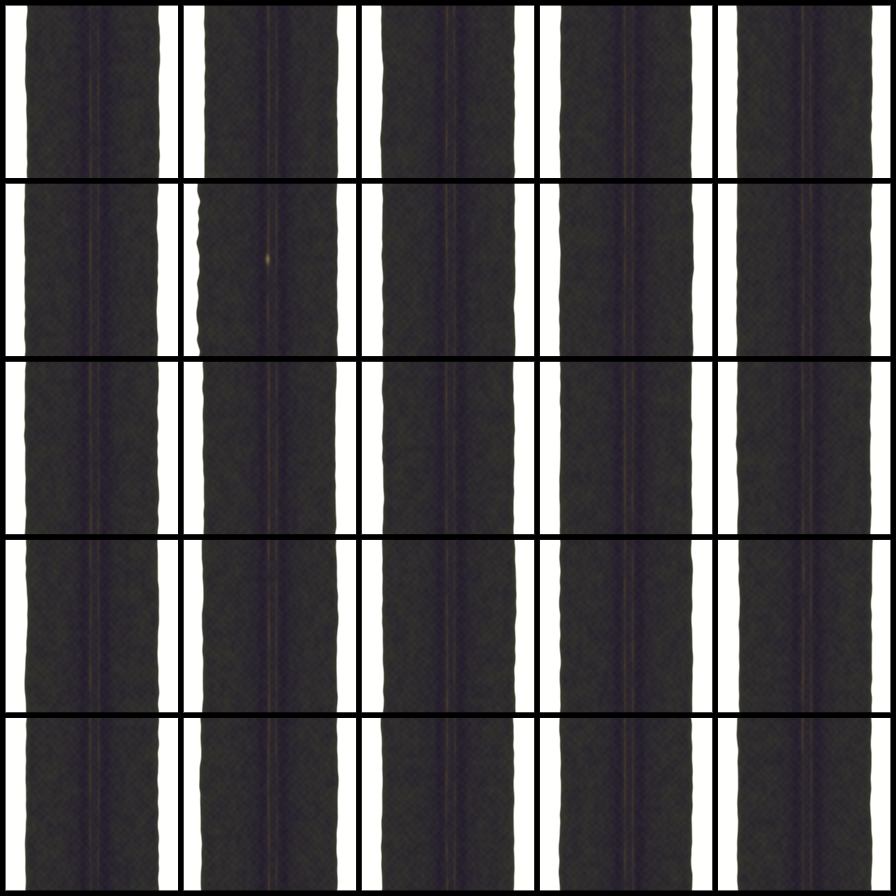
Reproduce this pattern procedurally as a WebGL 1 fragment shader.

```glsl
precision highp float;
// A five by five sheet of white tiles ruled in black, each crossed by a dark
// upright cloth band. Band edges wobble by gradient noise, and the cloth has a
// faint weave, violet folds and thin ochre threads that vary from tile to tile.

uniform vec2 u_resolution;

const float TILES = 5.0;
const float RULE_WIDTH = 0.0062;   // fraction of the canvas
const float BAND_LEFT = 0.128;     // fractions of a tile
const float BAND_RIGHT = 0.875;
const float TAU = 6.2831853;

const vec3 PAPER = vec3(1.0, 1.0, 0.995);
const vec3 OLIVE_CLOTH = vec3(0.19, 0.19, 0.172);
const vec3 VIOLET_CLOTH = vec3(0.168, 0.15, 0.182);
const vec3 FOLD = vec3(0.142, 0.115, 0.175);
const vec3 OCHRE = vec3(0.36, 0.28, 0.15);
const vec3 FRINGE = vec3(0.23, 0.24, 0.15);

float hash(vec2 p) {
  vec3 q = fract(vec3(p.xyx) * 0.1031);
  q += dot(q, q.yzx + 33.33);
  return fract((q.x + q.y) * q.z);
}

vec2 gradient(vec2 corner) {
  float angle = TAU * hash(corner);
  return vec2(cos(angle), sin(angle));
}

// Gradient noise, roughly -0.7 to 0.7
float noise(vec2 p) {
  vec2 i = floor(p);
  vec2 f = p - i;
  vec2 s = f * f * f * (f * (f * 6.0 - 15.0) + 10.0);
  vec2 e = vec2(1.0, 0.0);
  float low = mix(dot(gradient(i), f), dot(gradient(i + e.xy), f - e.xy), s.x);
  float high = mix(dot(gradient(i + e.yx), f - e.yx),
                   dot(gradient(i + e.xx), f - e.xx), s.x);
  return mix(low, high, s.y);
}

float bump(float x, float center, float width) {
  float d = (x - center) / width;
  return exp(-d * d);
}

// 1 in the chosen tile, 0 elsewhere
float isTile(vec2 tile, vec2 chosen) {
  return 1.0 - step(0.5, distance(tile, chosen));
}

// Sideways displacement of a band edge at height y
float edgeWobble(float y, float seed, float rough) {
  float shift = (hash(vec2(seed, 7.0)) - 0.5) * 0.014;
  float sway = 0.012 * noise(vec2(y * 2.5, seed));
  float nick = 0.007 * rough * noise(vec2(y * 13.0, seed + 40.5));
  return shift + sway + nick;
}

// One thread, broken along its length
float thread(vec2 p, float center, float seed) {
  float x = p.x - center - 0.006 * noise(vec2(p.y * 2.0, seed + 0.5));
  float strength = 0.5 + 0.8 * noise(vec2(p.y * 7.0, seed + 0.3));
  return bump(x, 0.0, 0.0075) * clamp(strength, 0.1, 1.0);
}

vec3 clothColor(vec2 p, float seed) {
  // Mottled ground, bluer around the middle
  float mottle = noise(p * vec2(13.0, 9.0) + seed * 3.7);
  float middle = bump(p.x, 0.515, 0.13);
  vec3 color = mix(OLIVE_CLOTH, VIOLET_CLOTH, clamp(0.42 + mottle * 0.7 + middle, 0.0, 1.0));

  // Folds on either side of the threads
  float folds = bump(p.x, 0.455, 0.026) + bump(p.x, 0.575, 0.030);
  color = mix(color, FOLD, 0.75 * min(folds, 1.0));

  // Weave and fine grain
  vec2 warped = p + 0.02 * noise(p * 6.0 + seed);
  float weave = sin(TAU * 23.0 * warped.x) * sin(TAU * 23.0 * warped.y);
  float grain = noise(p * vec2(34.0, 26.0) + seed * 5.3);
  color += 0.009 * weave + 0.026 * grain * vec3(0.9, 1.0, 0.7);

  float threads = thread(p, 0.493, seed) + 0.75 * thread(p, 0.537, seed + 60.0);
  return mix(color, OCHRE, 0.55 * min(threads, 1.0));
}

vec3 tileColor(vec2 p, vec2 tile, float soft) {
  float seed = tile.x * 3.0 + tile.y * 17.0 + 2.0;
  float frayed = isTile(tile, vec2(1.0, 3.0));
  float slipped = isTile(tile, vec2(1.0, 0.0));

  float left = BAND_LEFT + edgeWobble(p.y, seed, 1.0 + 2.0 * frayed);
  left -= 0.030 * frayed + 0.018 * slipped;
  float right = BAND_RIGHT + edgeWobble(p.y, seed + 100.0, 1.0);
  float inside = min(p.x - left, right - p.x);

  vec3 cloth = clothColor(p, seed);
  vec2 speck = (p - vec2(0.488, 0.56)) / vec2(0.012, 0.025);
  cloth = mix(cloth, vec3(0.55, 0.50, 0.28), frayed * 0.8 * exp(-dot(speck, speck)));
  cloth = mix(cloth, FRINGE, 0.45 * bump(inside, 0.008, 0.012));
  return mix(PAPER, cloth, smoothstep(-soft, soft, inside));
}

void main() {
  vec2 uv = gl_FragCoord.xy / u_resolution;
  float pixel = 1.0 / min(u_resolution.x, u_resolution.y);
  float pitch = (1.0 - RULE_WIDTH) / TILES;
  vec2 grid = (uv - 0.5 * RULE_WIDTH) / pitch;
  vec2 tile = clamp(floor(grid), 0.0, TILES - 1.0);
  vec2 local = grid - tile;

  vec3 color = tileColor(local, tile, max(0.75 * pixel / pitch, 0.006));

  // Black rules centered on the tile borders
  vec2 toBorder = min(abs(local), abs(1.0 - local)) * pitch;
  float rule = min(toBorder.x, toBorder.y) - 0.5 * RULE_WIDTH;
  color *= smoothstep(-0.5 * pixel, 0.5 * pixel, rule);
  gl_FragColor = vec4(color, 1.0);
}
```
